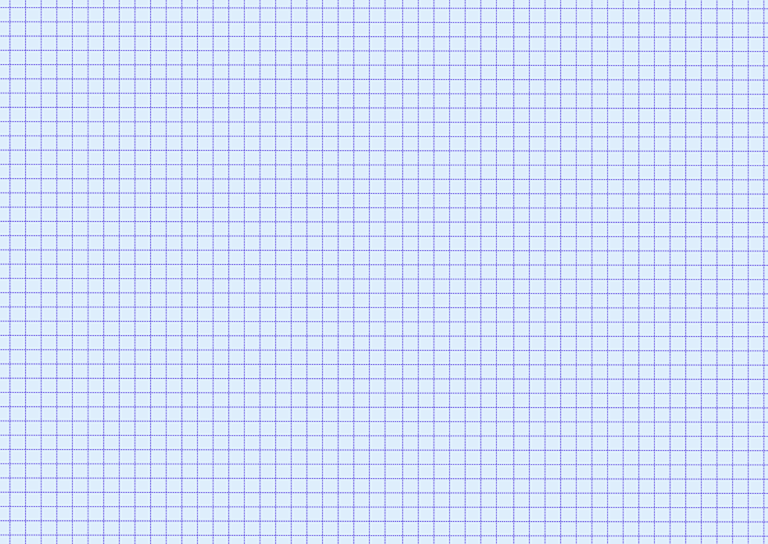
Reproduce this pattern procedurally as a Shadertoy shader.

```glsl
// Pale blue graph paper ruled with fine dotted violet lines.
#define CELL vec2(0.020352, 0.018562)  // grid pitch, in canvas widths
#define FIRST_LINE vec2(0.0129, 0.0098) // first rule from left and top
#define LINE_WIDTH 0.0012
#define DOTS_PER_CELL 9.0
#define DOT_DUTY 0.5
#define TILT 0.0016                    // slope of the horizontal rules
#define WIDE_GAPS vec2(0.0026, 0.0022) // extra width of two columns
#define WEAR 0.05                      // ink variation between rules
#define HALO vec3(0.018, 0.026, 0.002) // lightening beside each rule
#define PAPER vec3(0.872, 0.933, 0.990)
#define INK vec3(0.24, 0.11, 0.85)

// Share of a pixel covered by a stripe whose centre is at distance d
float stripe(float d, float pixel) {
    float hi = min(d + 0.5 * pixel, 0.5 * LINE_WIDTH);
    float lo = max(d - 0.5 * pixel, -0.5 * LINE_WIDTH);
    return max(hi - lo, 0.0) / pixel;
}

// Running integral of a dash wave with period one
float dashIntegral(float t) {
    return floor(t) * DOT_DUTY + min(fract(t), DOT_DUTY);
}

// Dash wave averaged over the pixel footprint
float dots(float cells, float footprint) {
    float t = cells * DOTS_PER_CELL;
    float f = footprint * DOTS_PER_CELL;
    return (dashIntegral(t + 0.5 * f) - dashIntegral(t - 0.5 * f)) / f;
}

// Uneven ink from one rule to the next, and slowly along it
float inkStrength(float id, float along) {
    float wave = sin(id * 2.4) + 0.6 * sin(id * 5.7 + 1.3) + 0.4 * sin(along * 0.7 + id);
    return 1.0 + WEAR * wave;
}

// Light rim on both sides of a rule
float rim(float d) {
    float r = (abs(d) - 2.3 * LINE_WIDTH) / (0.6 * LINE_WIDTH);
    return exp(-r * r);
}

void mainImage(out vec4 fragColor, in vec2 fragCoord) {
    float pixel = 1.2 / iResolution.x;
    vec2 p = vec2(fragCoord.x, iResolution.y - fragCoord.y) / iResolution.x;

    // Slight tilt and two stretched columns
    p.y -= TILT * p.x;
    p.x -= dot(WIDE_GAPS, smoothstep(vec2(0.504, 0.650), vec2(0.521, 0.665), vec2(p.x)));

    // Nearest rule in each direction
    vec2 cells = (p - FIRST_LINE) / CELL;
    vec2 id = floor(cells + 0.5);
    vec2 d = (cells - id) * CELL;
    vec2 footprint = pixel / CELL;

    // Dotted rules
    float vertical = stripe(d.x, pixel) * dots(cells.y, footprint.y) * inkStrength(id.x, cells.y);
    float horizontal = stripe(d.y, pixel) * dots(cells.x, footprint.x) * inkStrength(id.y + 17.0, cells.x);
    float ink = 1.0 - (1.0 - vertical) * (1.0 - horizontal);

    // Paper, rims and ink
    float light = max(rim(d.x), rim(d.y)) * (1.0 - smoothstep(0.0, 0.15, ink));
    vec3 color = mix(PAPER + HALO * light, INK, clamp(ink, 0.0, 1.0));
    fragColor = vec4(min(color, 1.0), 1.0);
}
```
